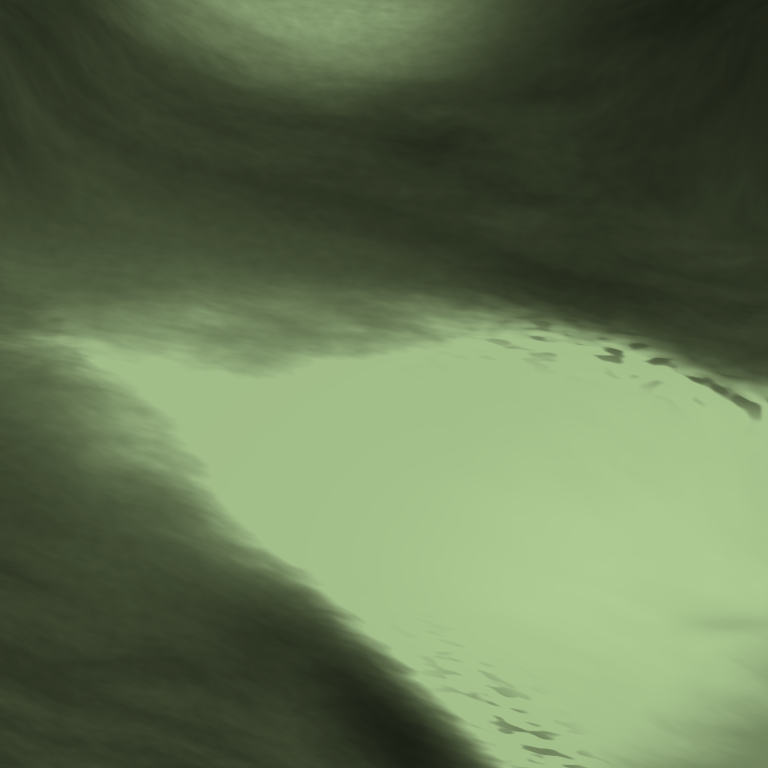
Reproduce this texture procedurally as a WebGL 2 fragment shader.

```glsl
#version 300 es
precision highp float;
// Wind-drawn green clouds parting around a bright wedge of open sky.
// Two soft edges bound the wedge; stretched gradient noise frays them,
// streaks the cloud and feeds one luminance value that is tinted at the end.
uniform vec2 u_resolution;
out vec4 fragColor;

const vec3 SHADOW_TINT = vec3(0.855, 1.0, 0.665);
const vec3 LIGHT_TINT = vec3(0.853, 1.0, 0.720);
const float SKY_LUM = 0.742;
const float CLOUD_LUM = 0.240;
const vec2 STREAK_SCALE = vec2(4.5, 17.0);
const vec2 RIPPLE_SCALE = vec2(22.0, 95.0);
const float EDGE_FRAY = 0.85;    // edge displacement, in edge widths
const float STREAK_GAIN = 0.42;  // contrast of streaks within the cloud
const vec2 GLOW_CENTER = vec2(0.44, 1.03);
const vec2 GLOW_RADII = vec2(0.31, 0.165);

vec2 hashGradient(vec2 cell) {
    vec3 h = fract(cell.xyx * vec3(0.1031, 0.1030, 0.0973));
    h += dot(h, h.yzx + 33.33);
    float angle = 6.28318 * fract((h.x + h.y) * h.z);
    return vec2(cos(angle), sin(angle));
}

float gradientNoise(vec2 p) {
    vec2 i = floor(p), f = fract(p);
    vec2 u = f * f * f * (f * (f * 6.0 - 15.0) + 10.0);
    float a = dot(hashGradient(i), f);
    float b = dot(hashGradient(i + vec2(1, 0)), f - vec2(1, 0));
    float c = dot(hashGradient(i + vec2(0, 1)), f - vec2(0, 1));
    float d = dot(hashGradient(i + vec2(1, 1)), f - vec2(1, 1));
    return mix(mix(a, b, u.x), mix(c, d, u.x), u.y);
}

float fbm(vec2 p) {
    float sum = 0.0, gain = 0.6;
    for (int i = 0; i < 5; i++) {
        sum += gain * gradientNoise(p);
        p = p * 2.03 + vec2(17.3, 9.1);
        gain *= 0.54;
    }
    return sum;
}

float spot(vec2 p, vec2 center, vec2 radii) {
    vec2 q = (p - center) / radii;
    return exp(-dot(q, q));
}

// Full light inside the edge, decaying outward over the given width.
float falloff(float outside, float width) {
    return exp(-pow(max(outside, 0.0) / width, 1.2));
}

// Wind coordinates: sinking to the right, bowed around the upper glow.
vec2 windCoords(vec2 p) {
    float bow = 0.8 * (p.x - 0.45) * (p.x - 0.45) * smoothstep(0.65, 1.0, p.y);
    float sink = mix(0.32, 0.14, smoothstep(0.2, 0.55, p.y));
    return vec2(p.x, p.y + sink * p.x - bow);
}

float upperEdge(float x) {
    float hump = (x - 0.66) / 0.2;
    return 0.515 + 0.045 * exp(-hump * hump) - 0.04 * smoothstep(0.8, 1.0, x);
}

float cloudLuminance(vec2 p, float streak) {
    float lum = CLOUD_LUM;
    lum -= 0.100 * spot(p, vec2(0.93, 0.98), vec2(0.25, 0.20));
    lum -= 0.060 * spot(p, vec2(0.73, 0.61), vec2(0.16, 0.07));
    lum -= 0.045 * spot(p, vec2(0.00, 1.00), vec2(0.20, 0.15));
    lum -= 0.030 * spot(p, vec2(0.55, 0.75), vec2(0.25, 0.12));
    vec2 along = vec2(p.x - p.y, p.x + p.y);
    lum -= 0.130 * spot(along, vec2(0.49, 0.58), vec2(0.22, 0.09));
    // Glow above, dimmer to the right, with a frayed rim.
    float rim = length((p - GLOW_CENTER) / GLOW_RADII) + 0.5 * streak;
    float glow = 1.0 - smoothstep(0.42, 1.18, rim);
    lum += glow * mix(0.34, 0.15, smoothstep(0.46, 0.70, p.x));
    return lum * (1.0 + STREAK_GAIN * streak);
}

float skyLuminance(vec2 p, float streak, float ripple) {
    float lum = SKY_LUM + 0.055 * spot(p, vec2(0.80, 0.26), vec2(0.28, 0.17));
    lum += 0.035 * streak * smoothstep(0.45, 0.9, p.x);
    // Shaded lower right corner and the thin wisp above it.
    float corner = p.x - 0.78 - 1.3 * p.y + 0.15 * streak;
    lum -= 0.23 * smoothstep(-0.06, 0.22, corner);
    lum -= 0.07 * spot(p, vec2(0.96, 0.187), vec2(0.07, 0.013));
    // Short dark ripples under the upper edge and along the lower tip.
    float upper = spot(vec2(p.y - upperEdge(p.x), 0.0), vec2(0), vec2(0.026, 1));
    upper *= smoothstep(0.52, 0.85, p.x);
    float lower = spot(vec2(p.x + p.y, p.y), vec2(0.73, 0.03), vec2(0.05, 0.10));
    lum -= (0.32 * upper + 0.24 * lower) * smoothstep(0.08, 0.42, ripple);
    return lum;
}

void main() {
    vec2 p = gl_FragCoord.xy / u_resolution;
    vec2 wind = windCoords(p);
    wind.y += 0.018 * gradientNoise(p * 6.0 + 4.0);
    float streak = fbm(wind * STREAK_SCALE);
    float ripple = gradientNoise(wind * RIPPLE_SCALE)
                 + 0.5 * gradientNoise(wind * RIPPLE_SCALE * 1.9 + 7.0);

    // The wedge: soft on the left, crisp towards the right.
    float upperWidth = mix(0.100, 0.022, smoothstep(0.2, 0.8, p.x));
    float above = p.y - upperEdge(p.x) + EDGE_FRAY * upperWidth * streak + 0.009 * ripple;
    float lowerWidth = mix(0.090, 0.025, smoothstep(0.08, 0.42, p.x));
    float below = (0.665 - p.x - p.y) * 0.7071 + EDGE_FRAY * lowerWidth * streak
                + 0.006 * ripple - 0.025 * spot(p, vec2(0.31, 0.30), vec2(0.08));
    float opening = falloff(above, upperWidth) * falloff(below, lowerWidth);

    float lum = mix(cloudLuminance(p, streak), skyLuminance(p, streak, ripple), opening);
    float grain = fbm(wind * vec2(45.0, 90.0) + 31.0);
    lum *= 1.0 + 0.10 * grain * (1.0 - opening);
    fragColor = vec4(lum * mix(SHADOW_TINT, LIGHT_TINT, smoothstep(0.15, 0.7, lum)), 1.0);
}
```
